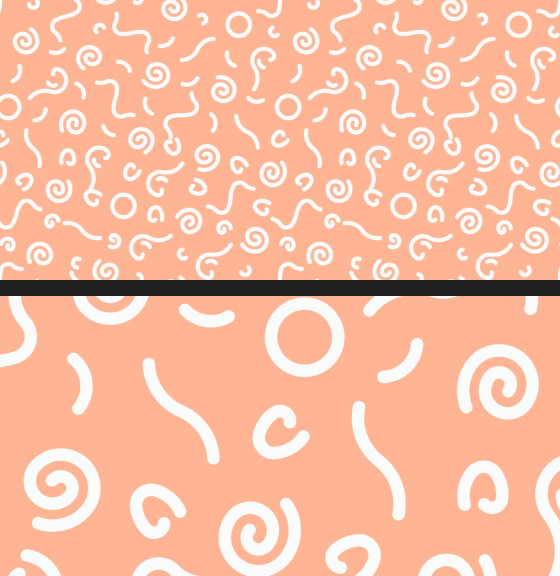
Top, the full canvas; bottom, a detail of the centre.
Write a Shadertoy shader that draws this pattern.

```glsl
// Confetti of hand-drawn squiggles: spirals, rings, waves, hooks, loops and arcs.
// Each squiggle is a chain of tangent circular arcs drawn by a pen (x, y, heading).
// A tilted lattice of 34 cells wraps on a unit tile: big strokes at its nodes, small between.

const float PI = 3.14159;
const float CELLS = 34.0;             // 5*5 + 3*3 nodes per tile
const float HALF_STROKE = 0.0074;
const float FAR = 1.0;
const vec3 PEACH = vec3(1.0, 0.71, 0.58);
const vec3 WHITE = vec3(0.98, 0.99, 0.99);

vec4 hash4(vec2 id) {
    vec4 h = fract(id.xyxy * vec4(0.1031, 0.1030, 0.0973, 0.1099));
    h += dot(h, h.wzxy + 33.33);
    return fract((h.xxyz + h.yzzw) * h.zywx);
}

vec2 direction(float a) { return vec2(cos(a), sin(a)); }

// Coordinates of p in a frame turned by angle a
vec2 inFrame(vec2 p, float a) {
    vec2 u = direction(a);
    return vec2(dot(p, u), dot(p, vec2(-u.y, u.x)));
}

// Distance to an arc that starts at the pen; moves the pen to its end
float drawArc(vec2 p, inout vec3 pen, float radius, float turn) {
    float start = pen.z - sign(turn) * PI * 0.5;
    vec2 centre = pen.xy - radius * direction(start);
    pen = vec3(centre + radius * direction(start + turn), pen.z + turn);
    vec2 v = inFrame(p - centre, start + turn * 0.5);
    v.y = abs(v.y);
    float halfTurn = abs(turn) * 0.5;
    return atan(v.y, v.x) < halfTurn ? abs(length(v) - radius)
                                     : distance(v, radius * direction(halfTurn));
}

float plainArc(vec2 p, float radius, float turn) {
    vec3 pen = vec3(radius * direction(-turn * 0.5) - vec2(radius * 0.8, 0.0), (PI - turn) * 0.5);
    return drawArc(p, pen, radius, turn);
}

float spiral(vec2 p, float tail) {
    vec3 pen = vec3(0.009, 0.0, PI * 0.5);
    float d = drawArc(p, pen, 0.014, PI);
    d = min(d, drawArc(p, pen, 0.027, PI));
    d = min(d, drawArc(p, pen, 0.040, PI));
    return min(d, drawArc(p, pen, 0.053, tail));
}

float smallCurl(vec2 p) {
    vec3 pen = vec3(0.004, 0.0, PI * 0.5);
    float d = drawArc(p, pen, 0.010, PI);
    return min(d, drawArc(p, pen, 0.022, 3.6));
}

float openLoop(vec2 p) {
    vec3 pen = vec3(0.025, -0.016, PI * 0.5);
    float d = drawArc(p, pen, 0.045, 0.9);
    d = min(d, drawArc(p, pen, 0.018, 1.9));
    d = min(d, drawArc(p, pen, 0.045, 0.7));
    return min(d, drawArc(p, pen, 0.012, 2.3));
}

// One half of a wave, from its middle outwards
float tallHalfWave(vec2 p) {
    vec3 pen = vec3(0.0, 0.0, 1.1);
    float d = drawArc(p, pen, 0.12, -0.32);
    d = min(d, drawArc(p, pen, 0.026, -2.0));
    return min(d, drawArc(p, pen, 0.05, 0.7));
}

float gentleHalfWave(vec2 p) {
    vec3 pen = vec3(0.0, 0.0, 0.65);
    return drawArc(p, pen, 0.065, -1.1);
}

// Curled crook with a tail and a short arc inside
float hook(vec2 p) {
    vec3 crook = vec3(0.03, 0.015, PI * 0.5);
    vec3 tail = vec3(0.03, 0.015, -PI * 0.5);
    float d = drawArc(p, crook, 0.042, 3.1);
    d = min(d, drawArc(p, crook, 0.014, 2.2));
    d = min(d, drawArc(p, tail, 0.07, 1.2));
    return min(d, plainArc(p - vec2(0.004, 0.010), 0.022, 1.5));
}

float bigStroke(vec2 p, float index, vec4 rnd) {
    float share = fract((floor(index * 0.5) * 5.0 + 0.5) / 17.0);
    if (mod(index, 2.0) > 0.5) {
        return share < 0.18 ? abs(length(p) - 0.040) : spiral(inFrame(p, rnd.x * 2.0 * PI), 0.4 + rnd.z);
    }
    // Long strokes follow a lattice axis, where there is room
    p = inFrame(p, atan(3.0, 5.0) + floor(rnd.x * 4.0) * PI * 0.5 + (rnd.y - 0.5) * 0.6);
    if (share < 0.40) return min(tallHalfWave(p), tallHalfWave(-p));
    if (share < 0.65) return min(gentleHalfWave(p), gentleHalfWave(-p));
    return hook(inFrame(p, 0.6));
}

float smallStroke(vec2 p, float index, vec4 rnd) {
    float share = fract((index * 13.0 + 0.5) / CELLS);
    p = inFrame(p + (rnd.yz - 0.5) * 0.014, rnd.x * 2.0 * PI);
    if (share < 0.30) return openLoop(p);
    if (share < 0.42) return smallCurl(p);
    if (share < 0.65) return plainArc(p, 0.016, 3.5);
    return plainArc(p, 0.042, 1.2 + 0.4 * rnd.w);
}

// Nearest stroke around p; offset 0 gives the nodes, 0.5 the gaps between them
float strokeLayer(vec2 p, float offset) {
    vec2 q = vec2(5.0 * p.x + 3.0 * p.y, 5.0 * p.y - 3.0 * p.x);
    vec2 base = round(q - offset) + offset;
    float d = FAR;
    for (int k = 0; k < 9; k++) {
        vec2 node = base + vec2(k % 3 - 1, k / 3 - 1);
        vec2 spot = vec2(5.0 * node.x - 3.0 * node.y, 3.0 * node.x + 5.0 * node.y);
        vec2 id = floor(mod(round(spot) + 0.5, CELLS));
        vec4 rnd = hash4(id + 7.0 + 90.0 * offset);
        vec2 local = p - spot / CELLS;
        if (length(local) > 0.13) continue;
        if (rnd.w > 0.5) local.x = -local.x;
        d = min(d, offset > 0.0 ? smallStroke(local, id.x, rnd) : bigStroke(local, id.x, rnd));
    }
    return d;
}

void mainImage(out vec4 fragColor, in vec2 fragCoord) {
    float tilesAcross = max(1.0, round(iResolution.x / iResolution.y));
    vec2 p = fragCoord / iResolution.xy * vec2(tilesAcross, 1.0);
    float d = min(strokeLayer(p, 0.0), strokeLayer(p, 0.5)) - HALF_STROKE;
    float soft = 0.8 / iResolution.y;
    fragColor = vec4(mix(WHITE, PEACH, smoothstep(-soft, soft, d)), 1.0);
}
```
